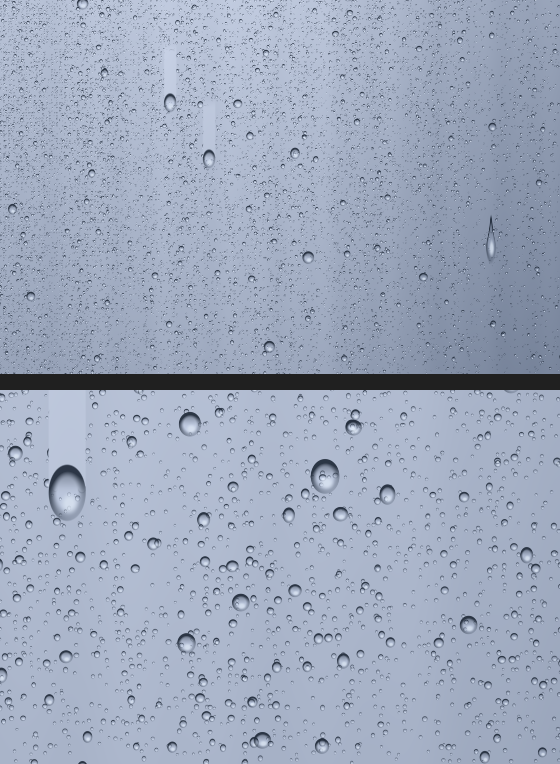
Top: the whole. Bottom: its middle third, enlarged.
Write a WebGL 2 fragment shader that draws this texture.

```glsl
#version 300 es
precision highp float;
// Water beads on a cool grey-blue pane: a soft backlight gradient, then
// cellular layers of beads from fine mist to large drops, thinned in
// vertical bands, and a few sliding drops that leave clear trails.

uniform vec2 u_resolution;
out vec4 outColor;

const vec3 PANE_DARK  = vec3(0.45, 0.50, 0.59);
const vec3 PANE_LIGHT = vec3(0.75, 0.79, 0.87);
const vec3 RIM_COLOR  = vec3(0.14, 0.18, 0.24);
const vec3 GLINT      = vec3(0.86, 0.90, 0.95);

const int   LAYERS        = 8;
const float FINEST_CELL   = 0.0068; // in canvas heights
const float CELL_GROWTH   = 1.70;
const float FINEST_RADIUS = 0.0019;
const float RADIUS_GROWTH = 1.35;
const float BEAD_CHANCE   = 0.72;

const int   RUNS       = 3;
const vec2  RUN_START  = vec2(0.455, 0.725);
const vec2  RUN_STEP   = vec2(0.104, -0.150);
const vec2  RUN_RADII  = vec2(0.0165, 0.025);
const vec2  TEAR_RADII = vec2(0.0145, 0.062);
const float TEAR_SHIFT = 0.65;
const float TRAIL_LENGTH = 0.165;
const float TRAIL_GLOW   = 0.13;

vec3 hash3(vec2 cell, float seed) {
  vec3 h = fract(vec3(cell.xyx + seed * 17.3) * vec3(0.1031, 0.1030, 0.0973));
  h += dot(h, h.yxz + 33.33);
  return fract((h.xxy + h.yzz) * h.zyx);
}

// Brightness of the pane: light from above, falling off to the right.
float backlight(vec2 p) {
  float glow = 0.13 * exp(-pow((p.x - 0.58) / 0.38, 2.0));
  float falloff = 0.40 * smoothstep(0.75, 1.5, p.x);
  float streaks = 0.020 * sin(p.x * 31.0 + 0.6 * sin(p.y * 3.0)) + 0.015 * sin(p.x * 73.0 + 1.0);
  return 0.45 + 0.42 * p.y + glow - falloff + streaks;
}

// Share of cells that hold a bead, in vertical bands.
float beadDensity(vec2 p, float size) {
  float bands = 0.5 + 0.28 * sin(p.x * 27.0 + 0.7) + 0.24 * sin(p.x * 61.0 + 2.0)
              + 0.16 * sin(p.x * 113.0 + p.y * 2.0);
  float thinRight = 1.0 - 0.5 * smoothstep(0.95, 1.4, p.x);
  float mistLeft = mix(1.0, 0.5, smoothstep(0.1, 0.6, p.x));
  float banded = mix(0.75, clamp(bands * 1.4, 0.12, 1.0), smoothstep(0.0, 0.35, size));
  float lower = mix(0.75, 1.0, smoothstep(0.1, 0.8, p.y));
  return BEAD_CHANCE * banded * thinRight * lower * mix(mistLeft, 1.0, smoothstep(0.0, 0.25, size));
}

// Paints one drop; q is the position in drop radii, soft the edge width.
vec3 paintDrop(vec3 color, vec2 q, float soft, float strength) {
  float d = length(q);
  float mask = smoothstep(1.0 + soft, 1.0 - soft, d) * strength;
  float rim = smoothstep(0.50, 0.98, d);
  float shadeSide = 0.62 + 0.38 * dot(q, vec2(-0.55, 0.83));
  float upper = 0.45 * smoothstep(-0.2, 0.9, q.y);
  vec3 body = mix(color * 1.06, RIM_COLOR, clamp(rim * shadeSide + upper, 0.0, 0.95));
  float glint = smoothstep(0.50, 0.12, length((q - vec2(0.12, -0.38)) * vec2(0.85, 1.1)));
  body = mix(body, GLINT, 0.75 * glint);
  return mix(color, body, mask);
}

void main() {
  float pixel = 1.0 / u_resolution.y;
  vec2 p = gl_FragCoord.xy * pixel;

  // Clear trails above the sliding drops.
  float trail = 0.0;
  for (int i = 0; i < RUNS - 1; i++) {
    vec2 t = p - RUN_START - RUN_STEP * float(i);
    float across = smoothstep(RUN_RADII.x + pixel, RUN_RADII.x - pixel, abs(t.x));
    float along = smoothstep(-0.005, 0.005, t.y) * smoothstep(TRAIL_LENGTH, TRAIL_LENGTH - 0.03, t.y);
    trail = max(trail, across * along);
  }
  vec3 color = mix(PANE_DARK, PANE_LIGHT, backlight(p) + TRAIL_GLOW * trail);

  // Beads, one candidate per cell, finest layer first.
  for (int i = 0; i < LAYERS; i++) {
    float level = float(i);
    float size = level / float(LAYERS - 1);
    float cellSize = FINEST_CELL * pow(CELL_GROWTH, level);
    vec2 grid = p / cellSize + level * 0.37;
    vec2 cell = floor(grid);
    vec3 h = hash3(cell, level + 1.0);
    vec3 k = hash3(cell, level + 41.0);
    float radius = FINEST_RADIUS * pow(RADIUS_GROWTH, level) * mix(0.6, 1.05, k.x);
    float margin = min(1.25 * radius / cellSize, 0.45);
    vec2 center = mix(vec2(margin), vec2(1.0 - margin), h.xy);
    vec2 middle = (cell + center - level * 0.37) * cellSize;
    vec2 q = (p - middle) / radius * vec2(1.0 + 0.2 * (k.y - 0.3), 1.0 - 0.12 * k.y);
    float present = step(h.z, beadDensity(middle, size)) * (1.0 - trail);
    float strength = mix(0.55, 1.0, smoothstep(0.0, 0.4, size));
    color = paintDrop(color, q, 0.6 * pixel / radius, present * strength);
  }

  // Sliding drops; the last one is drawn out into a tear.
  for (int i = 0; i < RUNS; i++) {
    float tear = step(float(RUNS) - 1.5, float(i));
    vec2 radii = mix(RUN_RADII, TEAR_RADII, tear);
    vec2 q = (p - RUN_START - RUN_STEP * float(i) - vec2(TEAR_SHIFT * tear, -0.065 * tear)) / radii;
    q.x /= mix(1.0, 0.35, tear * smoothstep(-0.5, 0.6, q.y));
    color = paintDrop(color, q, 0.7 * pixel / radii.x, 1.0);
  }
  outColor = vec4(clamp(color, 0.0, 1.0), 1.0);
}
```
